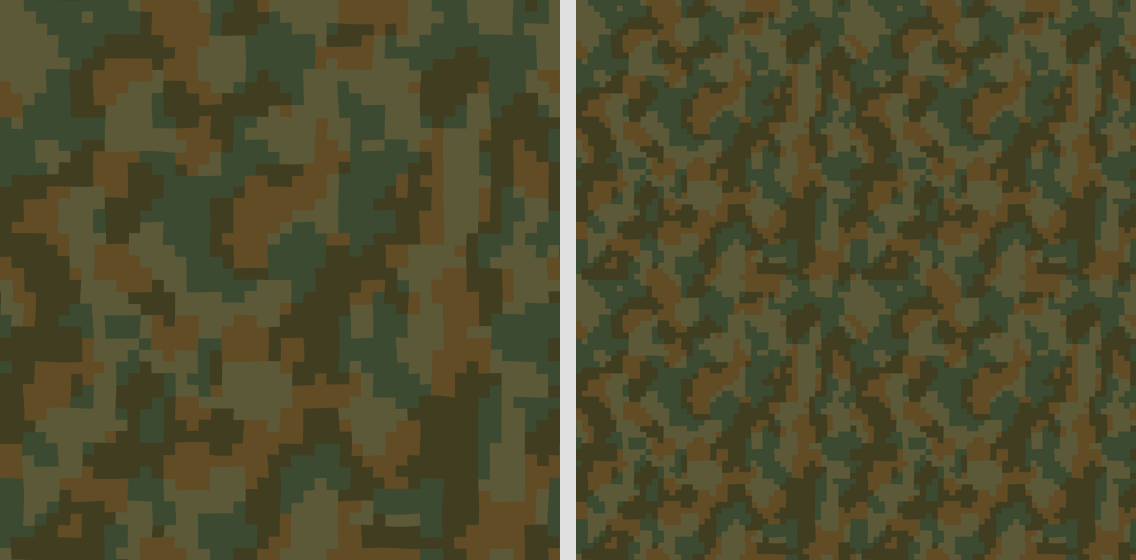
Left, the tile; right, the same tile 2 across and 2 down.
A WebGL 2 fragment shader for this pattern:

```glsl
#version 300 es
precision highp float;

uniform vec2 u_resolution;
out vec4 outColor;

const float CELLS = 48.0;   // square blocks along each side of the tile
const float WOBBLE = 0.28;  // drift of the block edges, in blocks

const vec3 SAGE  = vec3(0.36, 0.35, 0.22);
const vec3 GREEN = vec3(0.23, 0.29, 0.19);
const vec3 BROWN = vec3(0.38, 0.30, 0.15);
const vec3 DARK  = vec3(0.25, 0.24, 0.13);

// Integer hash: two values from -1 to 1 per lattice point
vec2 hashGradient(vec2 point, uint seed) {
    uvec2 v = uvec2(point) * 1664525u + uvec2(seed * 747796405u + 1013904223u);
    v.x += v.y * 1664525u;
    v.y += v.x * 1664525u;
    v ^= v >> 16u;
    v.x += v.y * 1664525u;
    v.y += v.x * 1664525u;
    v ^= v >> 16u;
    return vec2(v >> 8u) / 8388608.0 - 1.0;
}

float cornerValue(vec2 base, vec2 f, vec2 corner, vec2 period, uint seed) {
    return dot(hashGradient(mod(base + corner, period), seed), f - corner);
}

// Gradient noise that wraps after a whole number of lattice steps
float tiledNoise(vec2 p, vec2 period, uint seed) {
    vec2 base = floor(p);
    vec2 f = p - base;
    vec2 s = f * f * f * (f * (f * 6.0 - 15.0) + 10.0);
    float low = mix(cornerValue(base, f, vec2(0, 0), period, seed),
                    cornerValue(base, f, vec2(1, 0), period, seed), s.x);
    float high = mix(cornerValue(base, f, vec2(0, 1), period, seed),
                     cornerValue(base, f, vec2(1, 1), period, seed), s.x);
    return mix(low, high, s.y);
}

// Large patches with a finer octave that roughens their outlines
float patches(vec2 uv, vec2 period, uint seed) {
    float coarse = tiledNoise(uv * period, period, seed);
    float fine = tiledNoise(uv * period * 2.0 + 0.37, period * 2.0, seed + 1u);
    return coarse + 0.42 * fine;
}

// Two independent fields split the blocks into four colours
vec3 blockColor(vec2 block) {
    vec2 uv = (mod(block, CELLS) + 0.5) / CELLS;
    float family = patches(uv, vec2(8.0, 7.0), 11u);
    float shade = patches(uv + 0.043, vec2(9.0, 8.0), 29u);
    vec3 light = shade > -0.008 ? SAGE : GREEN;
    vec3 earth = shade > -0.008 ? BROWN : DARK;
    return family > -0.012 ? light : earth;
}

// Blend neighbouring blocks over about one pixel at their shared edges
vec3 blockMosaic(vec2 p, vec2 pixel) {
    vec2 q = p - 0.5;
    vec2 base = floor(q);
    vec2 t = clamp((q - base - 0.5) / pixel + 0.5, 0.0, 1.0);
    vec3 bottom = mix(blockColor(base), blockColor(base + vec2(1, 0)), t.x);
    vec3 top = mix(blockColor(base + vec2(0, 1)), blockColor(base + vec2(1, 1)), t.x);
    return mix(bottom, top, t.y);
}

void main() {
    vec2 uv = gl_FragCoord.xy / u_resolution;

    // Slight uneven drift of the grid
    vec2 driftPeriod = vec2(12.0);
    vec2 drift = vec2(tiledNoise(uv * driftPeriod, driftPeriod, 53u),
                      tiledNoise(uv * driftPeriod, driftPeriod, 71u));

    vec3 color = blockMosaic(uv * CELLS + WOBBLE * drift, CELLS / u_resolution);
    outColor = vec4(color, 1.0);
}
```
